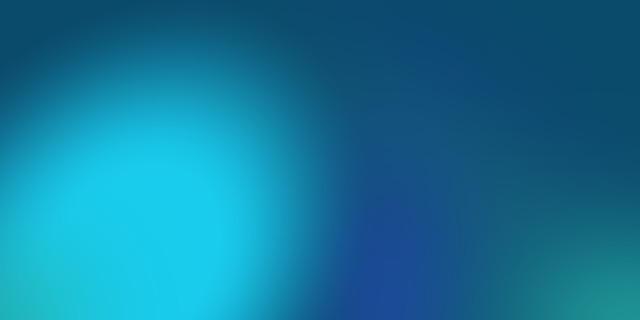
Write a WebGL 2 fragment shader that draws this background.

```glsl
#version 300 es
precision highp float;
// Soft deep-sea gradient: a large leaning cyan glow on dark petrol blue,
// with a royal blue pool beside it and teal light in the lower corners.
// Each part is a tilted Gaussian or a smooth ellipse mixed over the last.

#define CYAN_CENTER vec2(0.43, 0.20)
#define CYAN_HEIGHT 0.56
#define CYAN_LEFT   0.55
#define CYAN_RIGHT  0.49
#define CYAN_LEAN   0.20
#define CYAN_INNER  0.45
#define CYAN_OUTER  1.50

uniform vec2 u_resolution;
out vec4 fragColor;

const vec3 PETROL = vec3(0.040, 0.290, 0.420);
const vec3 NAVY   = vec3(0.047, 0.272, 0.445);
const vec3 HAZE   = vec3(0.078, 0.360, 0.475);
const vec3 ROYAL  = vec3(0.104, 0.285, 0.590);
const vec3 TEAL   = vec3(0.112, 0.575, 0.580);
const vec3 CYAN   = vec3(0.098, 0.800, 0.930);
const vec3 AQUA   = vec3(0.125, 0.735, 0.760);

// Gaussian falloff in an ellipse turned by the given angle
float glow(vec2 p, vec2 center, vec2 radii, float angle) {
    float c = cos(angle), s = sin(angle);
    vec2 d = mat2(c, -s, s, c) * (p - center) / radii;
    return exp(-0.5 * dot(d, d));
}

// Leaning ellipse with a flat core and a wide soft rim
float cyanMask(vec2 p) {
    vec2 d = p - CYAN_CENTER;
    d.x -= CYAN_LEAN * d.y;
    float width = d.x < 0.0 ? CYAN_LEFT : CYAN_RIGHT;
    float r = length(d / vec2(width, CYAN_HEIGHT));
    return 1.0 - smoothstep(CYAN_INNER, CYAN_OUTER, r);
}

void main() {
    // Canvas units: x runs 0 to 2, y runs 0 to 1
    vec2 p = gl_FragCoord.xy / u_resolution * vec2(2.0, 1.0);
    vec3 color = PETROL;

    // Dark diagonal streak and the pale haze below it
    color = mix(color, NAVY, 0.9 * glow(p, vec2(1.46, 0.74), vec2(0.32, 0.11), -0.6));
    color = mix(color, HAZE, 0.8 * glow(p, vec2(1.42, 0.42), vec2(0.42, 0.20), -0.55));

    // Blue pool and teal corner
    color = mix(color, ROYAL, glow(p, vec2(1.22, 0.06), vec2(0.19, 0.33), 0.0));
    color = mix(color, TEAL, glow(p, vec2(1.97, -0.02), vec2(0.29, 0.22), 0.0));

    // Main glow, tinted green toward the lower left
    vec3 light = mix(CYAN, AQUA, glow(p, vec2(0.0), vec2(0.22, 0.20), 0.0));
    float greenLift = 0.6 * glow(p, vec2(0.0), vec2(0.30, 0.25), 0.0);
    float mask = cyanMask(p);
    color = mix(color, light, mask + greenLift * (1.0 - mask));

    fragColor = vec4(color, 1.0);
}
```
